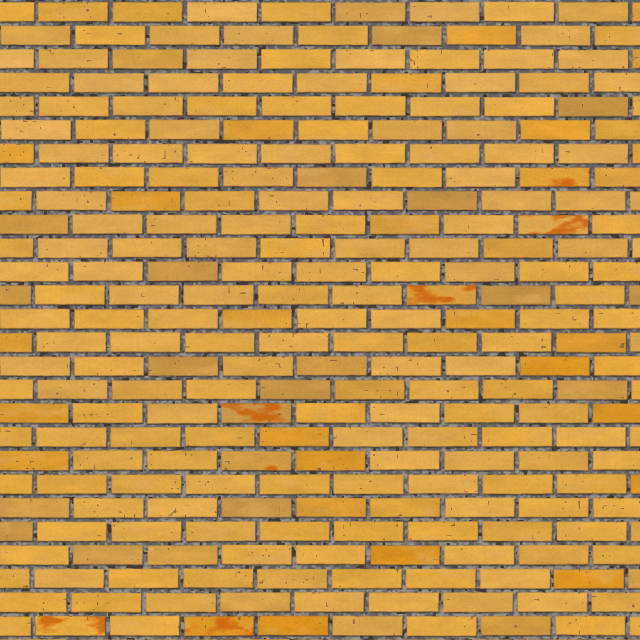
This texture is drawn by a WebGL 2 fragment shader. Its source:

```glsl
#version 300 es
precision highp float;
// Weathered yellow brick wall in running bond with rough grey mortar.

uniform vec2 u_resolution;
out vec4 fragColor;

const vec2 REPEATS = vec2(8.62, 27.1);        // bricks across, courses up
const float FIRST_COURSE = 0.0222;            // centre height of lowest course
const float FIRST_JOINT = 0.0535;             // first upright joint, even courses
const float LEAN = 0.004;                     // sideways drift over the height
const vec2 BRICK_HALF = vec2(0.0546, 0.0152);
const float CORNER = 0.0016;
const float SIZE_JITTER = 0.0007;
const float SHIFT_JITTER = 0.0012;
const float TILT = 0.012;
const float EDGE_WOBBLE = 0.0010;
const vec2 SHADOW_SHIFT = vec2(0.0014, -0.0021);

const vec3 YELLOW = vec3(0.885, 0.655, 0.245);
const vec3 PALE = vec3(0.870, 0.670, 0.365);
const vec3 ORANGE = vec3(0.850, 0.555, 0.090);
const vec3 TAN = vec3(0.745, 0.555, 0.290);
const vec3 RUST = vec3(0.780, 0.360, 0.040);
const vec3 BURNT = vec3(0.480, 0.350, 0.200);
const vec3 MORTAR_LIGHT = vec3(0.600, 0.570, 0.540);
const vec3 MORTAR_DARK = vec3(0.390, 0.370, 0.375);
const vec3 CREVICE = vec3(0.230, 0.185, 0.150);

float hash(vec2 p) {
    return fract(sin(dot(p, vec2(127.1, 311.7))) * 43758.5453);
}

float noise(vec2 p) {
    vec2 i = floor(p), f = fract(p);
    f = f * f * (3.0 - 2.0 * f);
    return mix(mix(hash(i), hash(i + vec2(1, 0)), f.x),
               mix(hash(i + vec2(0, 1)), hash(i + vec2(1, 1)), f.x), f.y);
}

float fbm(vec2 p) {
    float sum = 0.0, weight = 0.5;
    for (int i = 0; i < 4; i++) {
        sum += weight * noise(p);
        p = p * 2.03 + 17.3;
        weight *= 0.5;
    }
    return sum / 0.9375;
}

float roundBox(vec2 p, vec2 halfSize) {
    vec2 q = abs(p) - halfSize + CORNER;
    return length(max(q, 0.0)) + min(max(q.x, q.y), 0.0) - CORNER;
}

vec3 brickColor(vec2 p, vec2 q, vec2 id, float d) {
    // Base tone for each brick; paler towards the top of the wall
    float pick = hash(id + 3.7);
    float paleness = 0.75 * hash(id + 9.1) * mix(0.6, 1.2, p.y);
    vec3 c = mix(YELLOW, PALE, paleness);
    c = mix(c, ORANGE, 0.85 * smoothstep(0.80, 0.98, pick) * (1.0 - 0.6 * p.y));
    c = mix(c, TAN, 0.65 * smoothstep(0.16, 0.02, pick));
    c *= 0.96 + 0.07 * hash(id + 21.0);

    // Cloudy firing marks, pale haze and rare rust stains
    float cloud = fbm(p * vec2(26.0, 60.0) + id * 5.0);
    c *= 0.93 + 0.14 * cloud;
    c = mix(c, PALE, 0.5 * smoothstep(0.55, 0.8, fbm(p * vec2(18.0, 45.0) + 40.0)));
    float stained = step(0.975, hash(id + 55.0));
    c = mix(c, RUST, 0.8 * stained * smoothstep(0.5, 0.75, cloud));

    // Fine grain, pits and grubby edges
    c *= 0.975 + 0.05 * noise(p * 420.0);
    float pit = smoothstep(0.87, 0.96, noise(p * 190.0)) * smoothstep(0.52, 0.70, noise(p * 37.0));
    c = mix(c, BURNT, 0.7 * pit);
    float rim = smoothstep(-0.0024, 0.0, d) * (0.25 + 0.5 * noise(p * 110.0));
    c = mix(c, BURNT, rim * (q.y < 0.0 ? 0.85 : 0.5));
    return c;
}

vec3 mortarColor(vec2 p, float shadowDist, float px) {
    float grain = 0.55 * noise(p * 260.0) + 0.45 * noise(p * 125.0 + 8.0);
    vec3 c = mix(MORTAR_DARK, MORTAR_LIGHT, smoothstep(0.25, 0.72, grain - 0.12 * p.y));
    float hole = smoothstep(0.70, 0.86, noise(p * 140.0 + 31.0));
    float shadow = 1.0 - smoothstep(-0.0005 - px, 0.0005 + px, shadowDist);
    shadow *= 0.35 + 0.6 * noise(p * 70.0 + 12.0);
    return mix(c, CREVICE, max(0.85 * hole, shadow));
}

void main() {
    vec2 p = gl_FragCoord.xy / u_resolution;
    float px = 1.0 / min(u_resolution.x, u_resolution.y);

    // Cell of the running bond, every other course moved by half a brick
    float row = (p.y - FIRST_COURSE) * REPEATS.y + 0.5;
    float course = floor(row);
    float joint = FIRST_JOINT + LEAN * (p.y - 0.5);
    float column = (p.x - joint) * REPEATS.x - 0.5 * mod(course, 2.0);
    column += 0.04 * (hash(vec2(course, 4.0)) - 0.5);
    vec2 id = vec2(floor(column), course);
    vec2 q = (fract(vec2(column, row)) - 0.5) / REPEATS;

    // Small differences of place, size and tilt, with chipped edges
    vec2 jitter = vec2(hash(id), hash(id + 13.0)) - 0.5;
    q -= jitter * SHIFT_JITTER;
    q.y += q.x * TILT * (hash(id + 33.0) - 0.5);
    vec2 halfSize = BRICK_HALF + SIZE_JITTER * (vec2(hash(id + 5.0), hash(id + 7.0)) - 0.5);
    float wobble = EDGE_WOBBLE * (fbm(p * 95.0) - 0.5);
    float d = roundBox(q, halfSize) + wobble;
    float shadowDist = roundBox(q - SHADOW_SHIFT, halfSize) + wobble;

    float brick = 1.0 - smoothstep(-0.75 * px, 0.75 * px, d);
    vec3 color = mix(mortarColor(p, shadowDist, px), brickColor(p, q, id, d), brick);
    fragColor = vec4(color, 1.0);
}
```
